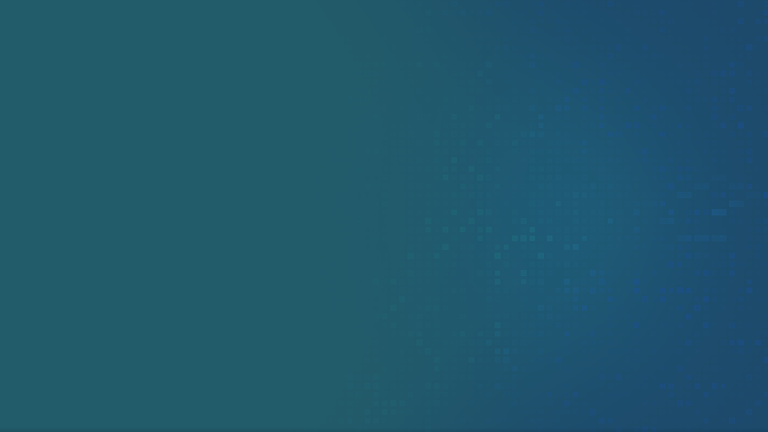
Give the GLSL for this background, as a WebGL 2 fragment shader.

```glsl
#version 300 es
precision highp float;

uniform vec2 u_resolution;
out vec4 fragColor;

const vec3 TEAL = vec3(0.133, 0.355, 0.415);
const vec3 NAVY = vec3(0.112, 0.288, 0.415);
const vec3 GLOW = vec3(0.118, 0.358, 0.465);
const vec3 TILE_GREEN = vec3(0.115, 0.435, 0.475);
const vec3 TILE_CYAN = vec3(0.125, 0.440, 0.550);
const vec3 TILE_BLUE = vec3(0.105, 0.310, 0.580);
const float CELL = 0.0201;   // tile pitch as a share of the height

float hash(vec2 p) {
    vec3 q = fract(vec3(p.xyx) * 0.1031);
    q += dot(q, q.yzx + 33.33);
    return fract((q.x + q.y) * q.z);
}

vec2 gradientAt(vec2 lattice) {
    float angle = 6.2832 * hash(lattice);
    return vec2(cos(angle), sin(angle));
}

float gradientNoise(vec2 p) {
    vec2 i = floor(p), f = fract(p);
    vec2 w = f * f * f * (f * (f * 6.0 - 15.0) + 10.0);
    vec2 e = vec2(1.0, 0.0);
    float a = dot(gradientAt(i), f);
    float b = dot(gradientAt(i + e.xy), f - e.xy);
    float c = dot(gradientAt(i + e.yx), f - e.yx);
    float d = dot(gradientAt(i + e.xx), f - e.xx);
    return mix(mix(a, b, w.x), mix(c, d, w.x), w.y);
}

float ellipseGlow(vec2 p, vec2 center, vec2 radius) {
    vec2 d = (p - center) / radius;
    return exp(-dot(d, d));
}

float boxDistance(vec2 p, vec2 halfSize) {
    vec2 d = abs(p) - halfSize;
    return length(max(d, 0.0)) + min(max(d.x, d.y), 0.0);
}

// Filled tile with a slightly stronger rim
float tileShape(vec2 p, vec2 halfSize, float blur) {
    float d = boxDistance(p, halfSize);
    float fill = 1.0 - smoothstep(-blur, blur, d);
    float rim = 1.0 - smoothstep(0.0, 0.06 + blur, abs(d + 0.06));
    return fill * (0.75 + 0.25 * rim);
}

vec3 backdrop(vec2 uv) {
    float fromMiddle = uv.y - 0.5;
    float shade = smoothstep(0.5, 0.92, uv.x + 0.4 * fromMiddle * fromMiddle);
    vec3 color = mix(TEAL, NAVY, shade);
    return mix(color, GLOW, 0.9 * ellipseGlow(uv, vec2(0.74, 0.49), vec2(0.17, 0.36)));
}

// Opacity of one tile: many faint, few bright, fading out to the left
float tileStrength(vec2 id, vec2 uv) {
    float cluster = gradientNoise(id * 0.16);
    float chance = hash(id + 17.0) + 0.35 * cluster;
    float faint = 0.20 * hash(id + 71.0);
    float bright = 0.55 * smoothstep(0.74, 1.02, chance);
    float reach = smoothstep(0.34, 0.74, uv.x + 0.08 * cluster - 0.1 * (uv.y - 0.5));
    float vertical = mix(0.5, 1.0, ellipseGlow(uv, vec2(0.8, 0.47), vec2(0.5, 0.36)));
    return (faint + bright) * reach * vertical;
}

vec3 tileColor(vec2 uv) {
    vec3 color = mix(TILE_GREEN, TILE_CYAN, smoothstep(0.6, 0.78, uv.x));
    float blue = smoothstep(0.72, 0.95, uv.x + 0.5 * abs(uv.y - 0.5));
    return mix(color, TILE_BLUE, blue);
}

// Wide bars in a few rows near the right edge
float barStrength(vec2 id, vec2 uv) {
    float zone = ellipseGlow(uv, vec2(0.92, 0.5), vec2(0.06, 0.07));
    return 0.6 * zone * step(0.68, hash(id + 43.0));
}

void main() {
    vec2 uv = gl_FragCoord.xy / u_resolution;
    vec2 grid = gl_FragCoord.xy / (u_resolution.y * CELL) + 0.2;
    float blur = 0.7 / (u_resolution.y * CELL);
    vec3 color = backdrop(uv);

    // Square tiles
    vec2 id = floor(grid);
    float halfSize = mix(0.27, 0.36, hash(id + 5.0));
    float tile = tileShape(fract(grid) - 0.5, vec2(halfSize), blur);
    color = mix(color, tileColor(uv), tile * tileStrength(id, uv));

    // Bars two cells wide
    vec2 barId = floor(grid * vec2(0.5, 1.0));
    vec2 barPoint = grid - (barId + 0.5 * vec2(1.0)) * vec2(2.0, 1.0);
    float bar = tileShape(barPoint, vec2(0.85, 0.36), blur);
    color = mix(color, mix(TILE_CYAN, TILE_BLUE, 0.55), bar * barStrength(barId, uv));

    // Thin shade along the bottom edge
    color *= 1.0 - 0.08 * (1.0 - smoothstep(0.0, 0.012, uv.y));
    fragColor = vec4(color, 1.0);
}
```
